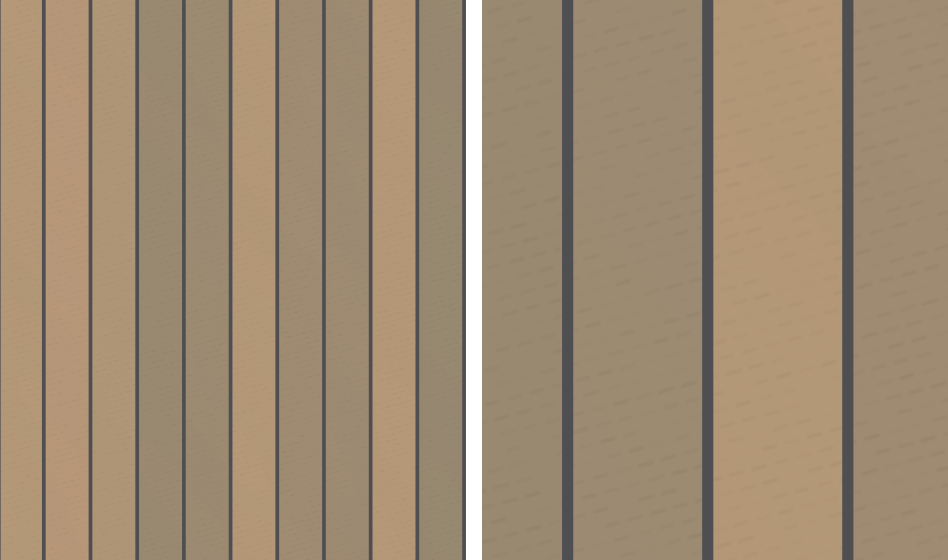
Left, the full canvas; right, a detail of the centre.
This pattern is drawn by a WebGL 2 fragment shader. Its source:

```glsl
#version 300 es
precision highp float;

uniform vec2 u_resolution;
out vec4 fragColor;

// Layout, in canvas widths
const float FIRST_GAP = 0.0940;
const float PITCH = 0.1002;
const float GAP_WIDTH = 0.0080;
const float LEFT_EDGE = 0.0014;
const int PLANKS = 10;

const vec3 OLIVE = vec3(0.616, 0.542, 0.446);
const vec3 TAN = vec3(0.702, 0.594, 0.468);
const vec3 ROSE_SHIFT = vec3(0.016, -0.004, 0.004);
const vec3 GAP_COLOR = vec3(0.310, 0.310, 0.322);

// Per-plank tone: 0 is olive, 1 is tan
const float WARMTH[PLANKS] = float[](
    1.0, 1.0, 0.82, -0.10, 0.0, 1.0, 0.04, 0.02, 1.0, -0.22);
// Per-plank lean towards rose (positive) or green (negative)
const float ROSINESS[PLANKS] = float[](
    0.0, 0.9, -0.2, -0.2, -0.3, 0.0, 0.3, 0.0, 0.1, -0.3);

float hash(vec2 cell) {
    return fract(sin(dot(cell, vec2(41.3, 289.1))) * 4375.85);
}

// Antialiased coverage of the region where distance is negative
float coverage(float distance, float pixel) {
    return clamp(0.5 - distance / pixel, 0.0, 1.0);
}

// Signed distance to the nearest dark gap
float gapDistance(float x, float start, float pitch, float width) {
    float offset = abs(fract((x - start) / pitch + 0.5) - 0.5) * pitch;
    return offset - 0.5 * width;
}

vec3 plankColor(int index) {
    return mix(OLIVE, TAN, WARMTH[index]) + ROSE_SHIFT * ROSINESS[index];
}

// Short, slanted dashes in staggered rows; each cell has its own strength
float grainDashes(vec2 p, float slope, vec2 density) {
    vec2 q = vec2(p.x, p.y - slope * p.x) * density;
    q.x += 0.37 * floor(q.y) + 0.25 * sin(q.y * 0.7);
    vec2 local = abs(fract(q) - 0.5);
    float dash = smoothstep(0.42, 0.24, local.x) * smoothstep(0.20, 0.04, local.y);
    return dash * hash(floor(q));
}

// Broad, soft tonal drift along a plank
float toneDrift(vec2 p, float seed) {
    return 0.5 * sin(p.y * 7.0 + seed * 2.4) + 0.5 * sin(p.y * 17.0 + p.x * 23.0 + seed);
}

void main() {
    vec2 p = gl_FragCoord.xy / u_resolution.x;
    float pixel = 1.0 / u_resolution.x;

    // Planks
    int index = clamp(int(floor((p.x - FIRST_GAP) / PITCH)) + 1, 0, PLANKS - 1);
    vec3 color = plankColor(index);

    // Faint wear
    color *= 1.0 + 0.004 * toneDrift(p, float(index));
    color *= 1.0 - 0.035 * grainDashes(p, 0.27, vec2(62.0, 82.0));

    // Gaps and the sliver at the left edge
    float gap = gapDistance(p.x, FIRST_GAP, PITCH, GAP_WIDTH);
    gap = min(gap, p.x - LEFT_EDGE);
    color = mix(color, GAP_COLOR, coverage(gap, pixel));

    fragColor = vec4(color, 1.0);
}
```
